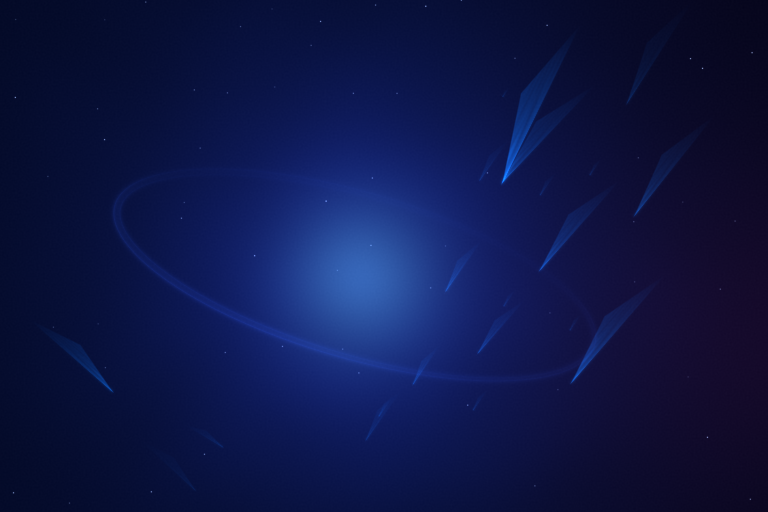
This background is drawn by a Shadertoy shader. Its source:

```glsl
#define GLOW_CENTER vec2(0.707, 0.457)
#define GLOW_REACH 0.27
#define RING_CENTER vec2(0.693, 0.463)
#define RING_AXES vec2(0.488, 0.162)
#define RING_TILT 0.284
#define SHARD_WIDTH 0.13
#define SLIVER_ANGLE 0.95
#define STAR_CELL 0.085
#define STAR_SHARE 0.3
#define HAZE 0.07
#define GRAIN 0.012

// Tip and tail of each large shard, then its strength
const vec4 SHARDS[12] = vec4[12](
    vec4(0.982, 0.645, 1.133, 0.951), vec4(0.982, 0.645, 1.162, 0.834),
    vec4(1.240, 0.580, 1.396, 0.775), vec4(1.055, 0.473, 1.211, 0.648),
    vec4(1.117, 0.254, 1.299, 0.463), vec4(0.871, 0.432, 0.941, 0.531),
    vec4(0.934, 0.311, 1.025, 0.414), vec4(1.225, 0.799, 1.354, 1.000),
    vec4(0.807, 0.250, 0.859, 0.326), vec4(0.219, 0.236, 0.059, 0.375),
    vec4(0.435, 0.127, 0.361, 0.170), vec4(0.381, 0.043, 0.273, 0.141));
const float STRENGTH[12] = float[12](
    1.0, 0.55, 0.5, 0.6, 0.7, 0.4, 0.4, 0.25, 0.35, 0.6, 0.2, 0.12);

// Tip and length of the small slivers
const vec3 SLIVERS[9] = vec3[9](
    vec3(0.982, 0.811, 0.022), vec3(1.113, 0.355, 0.040),
    vec3(0.924, 0.199, 0.050), vec3(1.055, 0.619, 0.055),
    vec3(1.152, 0.658, 0.040), vec3(0.937, 0.648, 0.100),
    vec3(0.984, 0.402, 0.040), vec3(0.715, 0.141, 0.120),
    vec3(0.740, 0.187, 0.050));

vec2 hash2(vec2 p) {
    vec3 q = fract(p.xyx * vec3(0.1031, 0.1030, 0.0973));
    q += dot(q, q.yzx + 33.33);
    return fract((q.xx + q.yz) * q.zy);
}

float cornerSlope(vec2 cell, vec2 offset) {
    return dot(hash2(cell + 71.0) * 2.0 - 1.0, offset);
}

float gradientNoise(vec2 p) {
    vec2 i = floor(p), f = p - i;
    vec2 u = f * f * f * (f * (f * 6.0 - 15.0) + 10.0);
    vec2 e = vec2(0.0, 1.0);
    return mix(mix(cornerSlope(i, f), cornerSlope(i + e.yx, f - e.yx), u.x),
               mix(cornerSlope(i + e, f - e), cornerSlope(i + 1.0, f - 1.0), u.x), u.y);
}

// Deep blue sky, purple at the right, with a broad halo and a paler core
vec3 sky(vec2 p) {
    float r2 = dot(p - GLOW_CENTER, p - GLOW_CENTER);
    float purple = smoothstep(0.75, 1.5, p.x) * exp(-pow(p.y - 0.35, 2.0) / 0.12);
    vec3 color = mix(vec3(0.010, 0.032, 0.130), vec3(0.020, 0.018, 0.095),
                     smoothstep(0.7, 1.5, p.x));
    color += vec3(0.055, 0.010, 0.035) * purple;
    color += vec3(0.14, 0.22, 0.70) * exp(-sqrt(r2 + 0.0025) / GLOW_REACH);
    color += vec3(0.09, 0.19, 0.02) * exp(-r2 / 0.02);
    return color;
}

// Thin tilted orbit, doubled toward its left end
float ring(vec2 p, float px) {
    float c = cos(RING_TILT), s = sin(RING_TILT);
    vec2 q = mat2(c, s, -s, c) * (p - RING_CENTER) / RING_AXES;
    float k = length(q);
    float d = (k - 1.0) * k / max(length(q / RING_AXES), 0.001);
    float gap = mix(0.012, 0.006, smoothstep(-1.0, 0.7, q.x));
    float lines = exp(-abs(d) / (0.001 + px)) + 0.6 * exp(-abs(d + gap) / (0.001 + px));
    float band = 0.5 * exp(-pow((d + gap * 0.5) / 0.009, 2.0));
    float fade = mix(1.0, 0.2, smoothstep(-0.1, 0.7, q.y))
               * mix(1.0, 0.45, smoothstep(-0.6, 0.6, q.x));
    return (lines + band) * fade;
}

// Glassy blade: one lit edge and a translucent side, brightest at the tip
float shard(vec2 p, vec2 tip, vec2 tail, float px) {
    vec2 axis = tail - tip;
    float len = length(axis);
    vec2 dir = axis / len;
    vec2 normal = vec2(-dir.y, dir.x) * sign(dir.x);
    float t = dot(p - tip, dir) / len, side = dot(p - tip, normal);
    if (t < -0.05 || t > 1.0) return 0.0;
    float width = SHARD_WIDTH * len * min(t / 0.5, (1.0 - t) / 0.5);
    float fill = smoothstep(-px, px, side) * smoothstep(-px, px, width - side);
    float streaks = 1.0 + 0.5 * gradientNoise(vec2(side / len * 60.0, t * 3.0));
    float edge = exp(-abs(side) / (0.0008 + 0.5 * px)) * smoothstep(-0.03, 0.02, t);
    return fill * streaks * (0.24 + 0.55 * exp(-t * 5.0)) * (1.0 - t * t)
         + edge * 0.75 * exp(-t * 2.2) * (1.0 - t);
}

float stars(vec2 p, float px) {
    vec2 cell = floor(p / STAR_CELL);
    vec2 seed = hash2(cell + 11.0);
    vec2 center = (cell + 0.1 + 0.8 * hash2(cell + 37.0)) * STAR_CELL;
    float size = 0.0006 + 0.4 * px;
    float d = length(p - center) / size;
    return step(seed.x, STAR_SHARE) * mix(0.15, 0.65, seed.y * seed.y) * exp(-d * d);
}

void mainImage(out vec4 fragColor, in vec2 fragCoord) {
    float px = 1.0 / iResolution.y;
    vec2 p = fragCoord * px;
    p.x *= 1.5 * iResolution.y / iResolution.x;

    vec3 color = sky(p) * (1.0 + HAZE * gradientNoise(p * 5.0));
    color += vec3(0.05, 0.10, 0.25) * 0.45 * ring(p, px);

    float light = 0.0;
    for (int i = 0; i < 12; i++)
        light += STRENGTH[i] * shard(p, SHARDS[i].xy, SHARDS[i].zw, px);
    vec2 sliverDir = vec2(cos(SLIVER_ANGLE), sin(SLIVER_ANGLE));
    for (int i = 0; i < 9; i++)
        light += 0.22 * shard(p, SLIVERS[i].xy, SLIVERS[i].xy + SLIVERS[i].z * sliverDir, px);
    color += vec3(0.03, 0.42, 0.80) * light;

    color += vec3(0.75, 0.85, 1.0) * stars(p, px);
    color += GRAIN * gradientNoise(p * 240.0);
    fragColor = vec4(clamp(color, 0.0, 1.0), 1.0);
}
```
